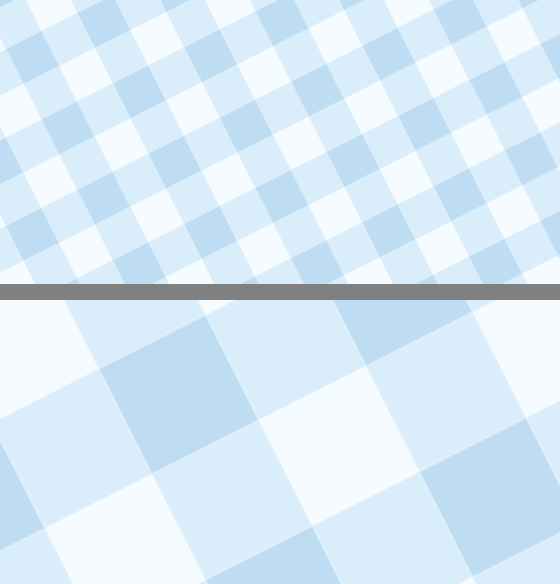
Top: the whole. Bottom: its middle third, enlarged.
This pattern is drawn by a WebGL 1 fragment shader. Its source:

```glsl
precision highp float;
// Tilted pale blue gingham: two crossing sets of stripes with faint light seams.

uniform vec2 u_resolution;

const vec3 PALE = vec3(0.963, 0.984, 1.0);
const vec3 LIGHT = vec3(0.851, 0.929, 0.980);
const vec3 DEEP = vec3(0.745, 0.867, 0.953);

// All lengths are fractions of the canvas height.
const float TILT = 0.468;
const vec2 PERIOD = vec2(0.2813, 0.2776);
const vec2 DEEP_CENTER = vec2(0.0064, -0.192);
const float SEAM_HALF_WIDTH = 0.0013;
const float SEAM_STRENGTH = 0.35;

vec2 rotate(vec2 p, float angle) {
  float c = cos(angle);
  float s = sin(angle);
  return vec2(c * p.x + s * p.y, c * p.y - s * p.x);
}

// Signed distance to the stripe edges, negative inside; stripes fill half a period.
float stripeDistance(float x, float period) {
  return abs(fract(x / period + 0.5) - 0.5) * period - 0.25 * period;
}

// Smooth coverage of the region where the distance is negative.
float coverage(float dist, float pixel) {
  return 1.0 - smoothstep(-0.7 * pixel, 0.7 * pixel, dist);
}

// Zero, one or two layers of cloth give the three tones.
vec3 clothColor(float layers) {
  vec3 color = mix(PALE, LIGHT, clamp(layers, 0.0, 1.0));
  return mix(color, DEEP, clamp(layers - 1.0, 0.0, 1.0));
}

void main() {
  float pixel = 1.0 / u_resolution.y;
  vec2 p = (gl_FragCoord.xy - 0.5 * u_resolution) * pixel;
  vec2 q = rotate(p - DEEP_CENTER, TILT);

  // Crossing stripes
  float across = stripeDistance(q.x, PERIOD.x);
  float along = stripeDistance(q.y, PERIOD.y);
  vec3 color = clothColor(coverage(across, pixel) + coverage(along, pixel));

  // Light hairline seams around every square
  float seam = min(abs(across), abs(along)) - SEAM_HALF_WIDTH;
  color = mix(color, PALE, SEAM_STRENGTH * coverage(seam, pixel));

  gl_FragColor = vec4(color, 1.0);
}
```
